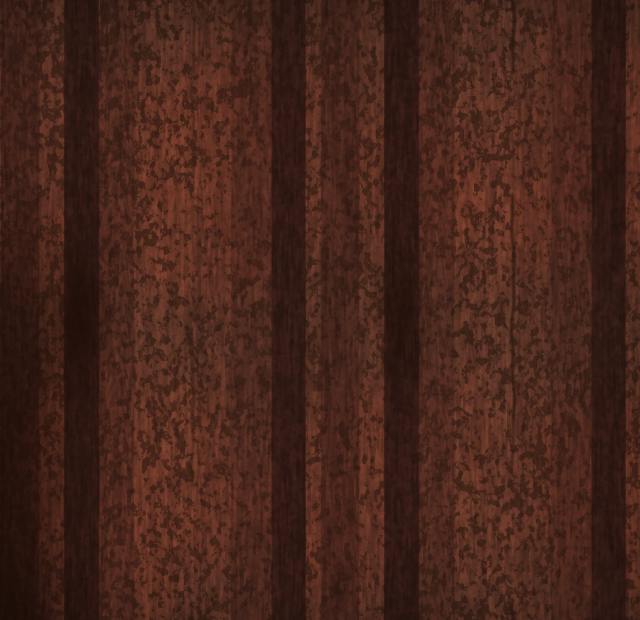
Reproduce this texture procedurally as a Shadertoy shader.

```glsl
const float REPEATS = 2.0;          // plank groups across the canvas
const float EDGE_SOFT = 0.005;      // plank edge blur, in group widths
const float FLAKE_SCALE = 135.0;    // flakes per canvas height
const float FLAKE_DEPTH = 0.50;
const float GRAIN_SCALE = 250.0;    // grain fibres per canvas height
const float GRAIN_DEPTH = 0.30;
const float MOTTLE_DEPTH = 0.42;
const float SEAM_X = 0.603;         // cracked joint inside a group
const float SEAM_WIDTH = 0.010;

const vec3 STRIPE = vec3(0.195, 0.096, 0.078);
const vec3 WOOD = vec3(0.425, 0.215, 0.153);
const vec3 FILM = vec3(0.300, 0.184, 0.138);
const vec3 FLAKE = vec3(0.180, 0.100, 0.064);
const vec3 SOOT = vec3(0.105, 0.042, 0.022);

// Left edge and brightness of each plank in a group
const int PLANKS = 9;
const float EDGE[PLANKS] = float[PLANKS](0.0, 0.12, 0.198, 0.307, 0.417, 0.612, 0.72, 0.846, 0.953);
const float TONE[PLANKS] = float[PLANKS](0.40, 0.82, 0.0, 0.56, 0.94, 0.80, 0.54, 0.02, 0.86);

vec3 hash3(vec2 p) {
    vec3 q = fract(p.xyx * vec3(0.1031, 0.1030, 0.0973));
    q += dot(q, q.yxz + 33.33);
    return fract((q.xxy + q.yzz) * q.zyx);
}

// Cellular noise: random cell values blended by distance
float cells(vec2 p) {
    vec2 id = floor(p), f = p - id;
    float total = 0.0, weight = 0.0;
    for (int y = -1; y <= 1; y++)
    for (int x = -1; x <= 1; x++) {
        vec2 o = vec2(x, y);
        vec3 h = hash3(id + o + 100.0);
        vec2 d = o + h.xy - f;
        float w = exp(-7.0 * dot(d, d));
        total += w * h.z;
        weight += w;
    }
    return total / weight;
}

float layers(vec2 p) {
    float sum = 0.0, amp = 0.5;
    for (int i = 0; i < 4; i++) {
        sum += amp * cells(p);
        p = mat2(1.6, 1.2, -1.2, 1.6) * p + 7.3;
        amp *= 0.5;
    }
    return sum / 0.9375;
}

float plankTone(float x) {
    float tone = TONE[PLANKS - 1];
    for (int i = 0; i < PLANKS; i++)
        tone = mix(tone, TONE[i], smoothstep(EDGE[i], EDGE[i] + EDGE_SOFT, x));
    return tone;
}

// Narrow fibres plus arched rings on the plank beside the dark stripe
float woodGrain(vec2 p, float x) {
    float bend = 0.0015 * sin(p.y * 9.0 + p.x * 21.0) + 0.0008 * sin(p.y * 23.0 + 1.7);
    float fibre = cells(vec2((p.x + bend) * GRAIN_SCALE, p.y * 30.0)) - 0.5;
    fibre += 0.3 * (cells(vec2((p.x + bend) * GRAIN_SCALE * 0.4, p.y * 7.0 + 40.0)) - 0.5);
    float c = x - 0.362;
    float arch = sin(190.0 * (p.y + 45.0 * c * c) + 3.0 * sin(p.y * 17.0));
    return fibre + 0.16 * arch * smoothstep(0.055, 0.03, abs(c));
}

float bump(float x, float centre, float width) {
    float d = (x - centre) / width;
    return exp(-d * d);
}

void mainImage(out vec4 fragColor, in vec2 fragCoord) {
    vec2 uv = fragCoord / iResolution.xy;
    vec2 p = fragCoord / iResolution.y;
    float x = fract(uv.x * REPEATS);
    float group = floor(uv.x * REPEATS);

    // Planks
    float tone = plankTone(x);
    vec3 col = mix(STRIPE, WOOD, tone);

    // Brown film, strongest along the top, middle and bottom
    float broad = layers(p * vec2(5.0, 3.5) + 3.0);
    float band = bump(uv.y, 1.02, 0.12) + 0.75 * bump(uv.y, 0.47, 0.11) + 0.5 * bump(uv.y, 0.0, 0.08);
    float film = clamp(0.9 * band + 1.6 * (broad - 0.45), 0.0, 0.85);
    col = mix(col, FILM * mix(0.66, 1.05, tone), film * mix(0.2, 0.8, tone));
    col *= 1.0 + GRAIN_DEPTH * woodGrain(p, x);

    // Soot in the lower left corner and on the stripes at mid height
    float corner = smoothstep(0.20, 0.02, uv.x) * smoothstep(0.72, 0.45, uv.y);
    float smudge = bump(x, 0.26, 0.06) * bump(uv.y, 0.49, 0.11);

    // Small flakes gathered in loose patches, denser toward the left
    vec2 warp = 0.0015 * vec2(sin(p.y * 131.0), sin(p.x * 113.0 + 2.0));
    float speck = layers((p + warp) * FLAKE_SCALE * vec2(1.0, 0.8));
    float patches = layers(p * vec2(17.0, 12.0) + 31.0);
    float cover = 0.20 * (broad - 0.5) + 0.30 * (patches - 0.5);
    cover += 0.05 * corner + 0.05 * smoothstep(0.5, 0.0, uv.x);
    float flake = smoothstep(0.55, 0.69, speck + cover);
    col = mix(col, FLAKE, flake * FLAKE_DEPTH * mix(0.3, 1.0, tone));
    col *= 1.0 + MOTTLE_DEPTH * (0.5 - speck);

    // Cracked joint, broken along its length
    float drift = 0.003 * sin(p.y * 31.0) + 0.002 * sin(p.y * 83.0);
    float joint = 1.0 - smoothstep(0.0, SEAM_WIDTH, abs(x - SEAM_X + drift));
    float broken = smoothstep(0.4, 0.6, cells(vec2(group * 5.0, p.y * 7.0)));
    col = mix(col, FLAKE, joint * broken * (0.4 + 0.35 * group));

    // Soot and edge falloff
    float soot = clamp(0.58 * corner * (0.5 + broad) + 0.5 * smudge, 0.0, 0.8);
    col = mix(col, SOOT, soot);
    vec2 rim = abs(uv - 0.5) * 2.0;
    col *= 1.0 - 0.10 * pow(rim.x, 6.0) - 0.14 * pow(rim.y, 6.0);

    fragColor = vec4(clamp(col, 0.0, 1.0), 1.0);
}
```
